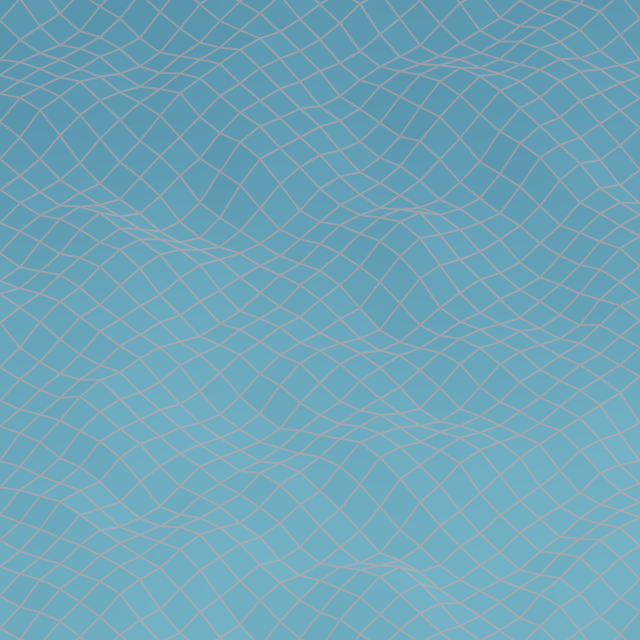
Give the GLSL for this background, as a WebGL 1 fragment shader.

```glsl
precision highp float;
// Rolling blue terrain under a thin grey diamond mesh, seen at a slant.

uniform vec2 u_resolution;

const float COLUMN = 1.0 / 32.0; // half a diamond across
const float ROW = 0.0222;        // half a diamond upwards

vec2 gradientAt(vec2 cell) {
  float h = fract(sin(dot(cell, vec2(127.1, 311.7))) * 43758.55);
  return vec2(cos(6.2832 * h), sin(6.2832 * h));
}

float gradientNoise(vec2 p) {
  vec2 cell = floor(p);
  vec2 f = p - cell;
  vec2 s = f * f * f * (f * (f * 6.0 - 15.0) + 10.0);
  vec2 right = vec2(1.0, 0.0);
  float a = dot(gradientAt(cell), f);
  float b = dot(gradientAt(cell + right), f - right);
  float c = dot(gradientAt(cell + right.yx), f - right.yx);
  float d = dot(gradientAt(cell + 1.0), f - 1.0);
  return mix(mix(a, b, s.x), mix(c, d, s.x), s.y);
}

float hills(vec2 p) {
  return 0.065 * gradientNoise(p * vec2(4.6, 7.0) + 3.7)
       + 0.021 * gradientNoise(p * vec2(11.0, 14.0) + 21.3);
}

// Screen height of the mesh vertex at a column and row.
float vertexY(float column, float row) {
  vec2 ground = vec2(column * COLUMN, row * ROW);
  return ground.y + hills(ground);
}

// Vertices sit where column + row is even; pick that side of the strip.
float vertexColumn(float strip, float row) {
  return strip + mod(strip + row, 2.0);
}

void main() {
  vec2 p = gl_FragCoord.xy / u_resolution.y;
  float pixel = 1.0 / u_resolution.y;
  float strip = floor(p.x / COLUMN);
  float across = p.x / COLUMN - strip;
  float firstRow = floor(p.y / ROW) - 6.0;

  // Climb the zigzag of edges in this strip, keeping the last facet entered.
  float lineDistance = 1.0;
  float facetRow = firstRow;
  float lower = vertexY(vertexColumn(strip, firstRow), firstRow);
  for (int i = 0; i < 12; i++) {
    float row = firstRow + float(i);
    float side = mod(strip + row, 2.0);
    float upper = vertexY(vertexColumn(strip, row + 1.0), row + 1.0);
    float edgeY = mix(lower, upper, mix(across, 1.0 - across, side));
    float slopeScale = COLUMN / length(vec2(COLUMN, upper - lower));
    lineDistance = min(lineDistance, abs(p.y - edgeY) * slopeScale);
    if (p.y > edgeY) facetRow = row;
    lower = upper;
  }

  // Flat light on the facet from its sideways tilt and its steepness.
  float column = vertexColumn(strip, facetRow);
  float tilt = vertexY(column + 1.0, facetRow + 1.0)
             - vertexY(column - 1.0, facetRow + 1.0);
  float stretch = (vertexY(column, facetRow + 2.0)
                 - vertexY(column, facetRow)) / (2.0 * ROW) - 1.0;
  float light = clamp(-0.55 * tilt - 0.009 * stretch, -0.032, 0.018);

  // Broad glow, brightest towards the bottom.
  float glow = smoothstep(1.05, 0.1, p.y);
  glow += 0.22 * gradientNoise(p * 2.2 + 8.4);
  vec3 water = mix(vec3(0.358, 0.598, 0.692), vec3(0.442, 0.686, 0.764), glow);
  water += light;

  vec3 mesh = mix(vec3(0.59, 0.62, 0.66), vec3(0.635, 0.665, 0.69), glow);
  mesh += 0.8 * light;

  float coverage = clamp((0.00155 - lineDistance) / pixel + 0.5, 0.0, 1.0);
  gl_FragColor = vec4(mix(water, mesh, coverage), 1.0);
}
```
